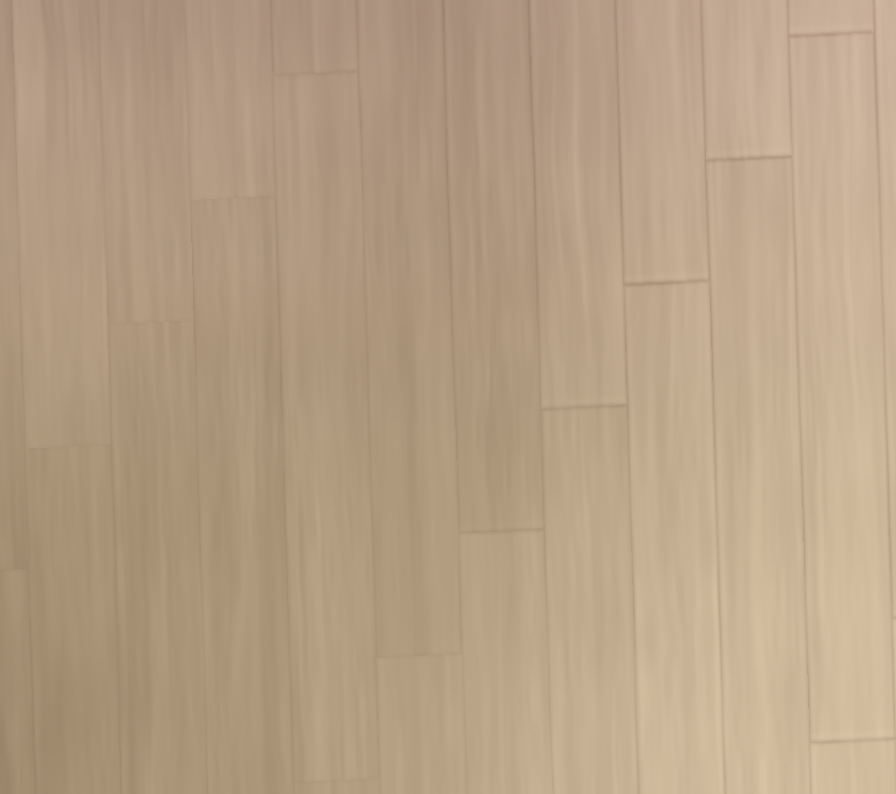
Write a WebGL 2 fragment shader that draws this texture.

```glsl
#version 300 es
precision highp float;
// Pale oak floor: narrow upright planks with stair-stepped end joints and fine grain.

#define PLANK_WIDTH 0.1085
#define PLANK_LENGTH 0.89
#define JOINT_STEP 0.1566
#define FIRST_JOINT 0.043
#define FIRST_SEAM 1.1
#define LEAN 0.03
#define SEAM_WIDTH 0.0022
#define SEAM_DARK 0.065
#define GRAIN_STRENGTH 0.068
#define PLANK_VARIATION 0.018

uniform vec2 u_resolution;
out vec4 fragColor;

const vec3 DARK_OAK = vec3(0.645, 0.560, 0.450);
const vec3 PALE_OAK = vec3(0.810, 0.725, 0.608);
const vec3 ROSY_CAST = vec3(0.006, -0.008, 0.024);

float hash(vec2 p) {
  vec3 q = fract(p.xyx * 0.1031);
  q += dot(q, q.yzx + 33.33);
  return fract((q.x + q.y) * q.z);
}

float noise(vec2 p) {
  vec2 cell = floor(p), f = fract(p);
  f = f * f * (3.0 - 2.0 * f);
  float low = mix(hash(cell), hash(cell + vec2(1, 0)), f.x);
  float high = mix(hash(cell + vec2(0, 1)), hash(cell + vec2(1, 1)), f.x);
  return mix(low, high, f.y);
}

// Soft line that never gets thinner than about a pixel.
float softLine(float dist, float width) {
  float w = max(width, 0.8 / u_resolution.y);
  return exp(-dist * dist / (w * w));
}

// Long fibres, fine pores and broad bands, centred on zero.
float woodGrain(vec2 p, float seed) {
  vec2 q = p + vec2(seed * 7.0, seed * 31.0);
  q.x += 0.014 * (noise(q * vec2(9.0, 4.0)) - 0.5);
  q.x += 0.003 * (noise(q * vec2(30.0, 18.0)) - 0.5);
  float bands = noise(q * vec2(34.0, 1.5)) - 0.5;
  float fibres = noise(q * vec2(95.0, 4.0)) - 0.5;
  float pores = noise(q * vec2(190.0, 17.0)) - 0.5;
  float flecks = smoothstep(0.72, 0.95, noise(q * vec2(78.0, 3.2) + 40.0));
  float patchy = 0.5 + noise(q * vec2(14.0, 5.0) + 80.0);
  return 0.42 * bands + 0.42 * fibres + 0.30 * pores * patchy + 0.30 * flecks - 0.03;
}

// Broad room light: 0 in the shaded left, 1 in the bright right.
float roomLight(vec2 uv) {
  float across = uv.x + 0.16 * (0.5 - uv.y);
  float light = 0.17 + 0.76 * smoothstep(0.38, 1.0, across);
  light += 0.16 * smoothstep(0.6, 0.0, uv.y) * smoothstep(0.1, 0.5, uv.x);
  light += 0.12 * exp(-dot(uv - vec2(0.05, 0.72), uv - vec2(0.05, 0.72)) * 12.0);
  light -= 0.26 * smoothstep(0.22, 0.0, uv.x) * smoothstep(0.55, 0.1, uv.y);
  light -= 0.12 * smoothstep(0.85, 1.0, uv.y) * smoothstep(0.7, 0.2, uv.x);
  return light;
}

void main() {
  vec2 uv = gl_FragCoord.xy / u_resolution;
  vec2 p = gl_FragCoord.xy / u_resolution.y;
  float down = 1.0 - p.y;

  // Plank columns, numbered from right to left.
  float column = (FIRST_SEAM - p.x + LEAN * down) / PLANK_WIDTH;
  float index = floor(column);
  float inside = column - index;
  float seamOffset = (column - round(column)) * PLANK_WIDTH;

  // End joints step down by an equal amount at each column.
  float along = down - FIRST_JOINT - JOINT_STEP * index;
  along -= 0.05 * PLANK_WIDTH * (inside - 0.5);
  float row = floor(along / PLANK_LENGTH);
  float jointOffset = along - PLANK_LENGTH * round(along / PLANK_LENGTH);
  float seed = hash(vec2(index + 20.0, row + 9.0));

  // Wood tone under the room light.
  vec3 color = mix(DARK_OAK, PALE_OAK, roomLight(uv));
  color += ROSY_CAST * smoothstep(0.35, 1.0, uv.y);
  color += PLANK_VARIATION * (seed - 0.5);
  vec2 grainPos = vec2(p.x - LEAN * down, p.y);
  color += GRAIN_STRENGTH * woodGrain(grainPos, seed) * vec3(1.0, 1.0, 0.95);
  color += 0.014 * (noise(p * 9.0) - 0.5);

  // Gaps show most on the bright upper right and wear away to the left.
  float clarity = smoothstep(0.3, 0.85, uv.x + 0.25 * (uv.y - 0.5));
  float wear = 0.55 + 0.6 * noise(vec2(index * 5.0 + 60.0, p.y * 9.0));
  float seam = softLine(seamOffset, SEAM_WIDTH) * wear * mix(0.38, 1.0, clarity);
  float joint = softLine(jointOffset, SEAM_WIDTH * 1.3) * mix(0.15, 1.0, clarity);
  joint *= 0.8 + 0.4 * noise(vec2(p.x * 45.0, index + 30.0));
  float bevel = softLine(seamOffset + 0.006, 0.003) + softLine(jointOffset + 0.008, 0.004);
  color -= SEAM_DARK * max(seam, joint) * vec3(1.0, 1.05, 1.0);
  color += 0.014 * bevel * clarity;

  fragColor = vec4(clamp(color, 0.0, 1.0), 1.0);
}
```
